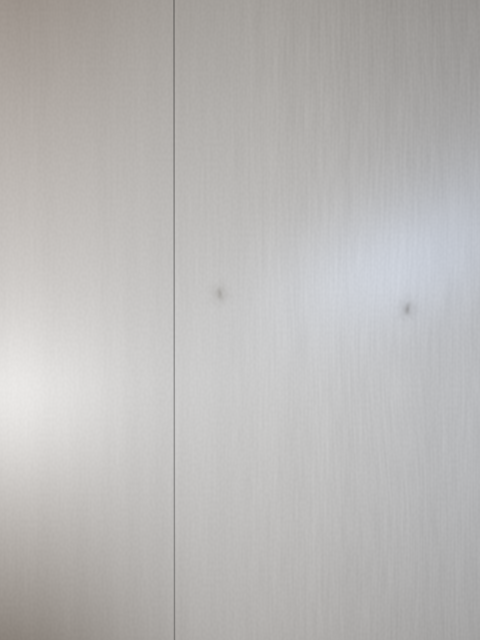
This texture is drawn by a WebGL 1 fragment shader. Its source:

```glsl
precision highp float;
// Pale wood-grain panels with a vertical seam, two small knots and soft reflected light.

uniform vec2 u_resolution;

#define SEAM_X 0.3630
#define SEAM_HALF_WIDTH 0.0012
#define SEAM_DEPTH 0.27
#define LIGHT_BAND_Y 0.40
#define GRAIN_STRENGTH 0.034
#define STREAK_STRENGTH 0.013
#define SPECKLE_STRENGTH 0.016
#define WARM_GLOW vec3(0.075, 0.078, 0.078)
#define COOL_GLOW vec3(0.078, 0.098, 0.132)
#define KNOT_A vec2(0.458, 0.541)
#define KNOT_B vec2(0.849, 0.517)

vec2 gradientAt(vec2 cell) {
  float h = fract(sin(dot(cell, vec2(127.1, 311.7))) * 43758.5);
  return vec2(cos(6.2832 * h), sin(6.2832 * h));
}

float gradientNoise(vec2 p) {
  vec2 i = floor(p), f = fract(p);
  vec2 w = f * f * f * (f * (f * 6.0 - 15.0) + 10.0);
  float a = dot(gradientAt(i), f);
  float b = dot(gradientAt(i + vec2(1.0, 0.0)), f - vec2(1.0, 0.0));
  float c = dot(gradientAt(i + vec2(0.0, 1.0)), f - vec2(0.0, 1.0));
  float d = dot(gradientAt(i + 1.0), f - 1.0);
  return mix(mix(a, b, w.x), mix(c, d, w.x), w.y);
}

// Elliptical falloff, turned by an angle
float softSpot(vec2 offset, vec2 radii, float angle) {
  float c = cos(angle), s = sin(angle);
  vec2 q = vec2(c * offset.x + s * offset.y, c * offset.y - s * offset.x) / radii;
  return exp(-dot(q, q));
}

// Vertical gradient that peaks at the light band
vec3 column(vec3 top, vec3 middle, vec3 bottom, float y) {
  float up = clamp((y - LIGHT_BAND_Y) / (1.0 - LIGHT_BAND_Y), 0.0, 1.0);
  float down = clamp((LIGHT_BAND_Y - y) / LIGHT_BAND_Y, 0.0, 1.0);
  return mix(mix(middle, top, pow(up, 1.35)), bottom, pow(down, 1.5));
}

vec3 panelLight(vec2 uv, vec2 p, float aspect) {
  vec3 left = column(vec3(0.610, 0.575, 0.545), vec3(0.840, 0.830, 0.822),
                     vec3(0.530, 0.500, 0.470), uv.y);
  vec3 centre = column(vec3(0.645, 0.630, 0.612), vec3(0.785, 0.783, 0.780),
                       vec3(0.690, 0.680, 0.670), uv.y);
  vec3 right = column(vec3(0.575, 0.565, 0.555), vec3(0.722, 0.728, 0.740),
                      vec3(0.635, 0.632, 0.630), uv.y);
  vec3 color = mix(left, centre, smoothstep(-0.05, 0.50, uv.x));
  color = mix(color, right, smoothstep(0.50, 1.10, uv.x));
  color += WARM_GLOW * softSpot(p - vec2(0.0, 0.37), vec2(0.17, 0.13), 0.0);
  vec2 fromCool = p - vec2(0.92 * aspect, 0.625);
  float cool = 0.62 * softSpot(fromCool, vec2(0.27, 0.115), 0.48)
             + 0.42 * softSpot(fromCool + vec2(0.08, 0.045), vec2(0.17, 0.085), 0.2);
  return color + COOL_GLOW * cool;
}

// Vertical fibres, bent in the lower right and finer on the right panel
float woodGrain(vec2 p, vec2 uv) {
  float bend = softSpot(uv - vec2(0.80, 0.28), vec2(0.09, 0.22), 0.0);
  float x = p.x + bend * 0.09 * (p.y - 0.28) + 0.004 * gradientNoise(p * vec2(5.0, 3.0));
  float side = smoothstep(0.30, 0.75, uv.x);
  float broad = gradientNoise(vec2(x * 34.0, p.y * 1.3));
  float fine = gradientNoise(vec2(x * 115.0, p.y * 5.0 + 7.0));
  float hair = gradientNoise(vec2(x * 230.0, p.y * 14.0 + 19.0));
  float grain = STREAK_STRENGTH * broad;
  grain += GRAIN_STRENGTH * mix(0.22, 0.70, side) * (0.45 * fine + 0.85 * hair);
  return grain - 0.025 * bend * max(fine, 0.0);
}

// Faint halo around a small dark core
float knot(vec2 offset, float angle, float halo, float core) {
  float wobble = 1.0 + 0.4 * gradientNoise(offset * 110.0 + 3.0);
  return halo * softSpot(offset * wobble, vec2(0.013, 0.015), angle)
       + core * softSpot(offset * wobble, vec2(0.0035, 0.0075), angle);
}

void main() {
  vec2 uv = gl_FragCoord.xy / u_resolution;
  float aspect = u_resolution.x / u_resolution.y;
  vec2 scale = vec2(aspect, 1.0);
  vec2 p = uv * scale;
  float pixel = 1.0 / u_resolution.y;

  // Lighting and wood surface
  vec3 color = panelLight(uv, p, aspect);
  color += woodGrain(p, uv);
  color += SPECKLE_STRENGTH * gradientNoise(p * vec2(210.0, 170.0));

  // Knots
  color -= knot((uv - KNOT_A) * scale, 0.15, 0.055, 0.06) * vec3(0.95, 1.0, 1.08);
  color -= knot((uv - KNOT_B) * scale, -0.25, 0.060, 0.10) * vec3(0.95, 1.0, 1.08);

  // Seam with a soft shadow
  float seam = (uv.x - SEAM_X - 0.001 * (0.5 - uv.y)) * aspect;
  float line = 1.0 - smoothstep(SEAM_HALF_WIDTH - 0.6 * pixel,
                                SEAM_HALF_WIDTH + 0.6 * pixel, abs(seam));
  color += 0.010 * exp(-pow((seam - 0.0045) / 0.0020, 2.0));
  color *= 1.0 - SEAM_DEPTH * line;

  gl_FragColor = vec4(clamp(color, 0.0, 1.0), 1.0);
}
```
